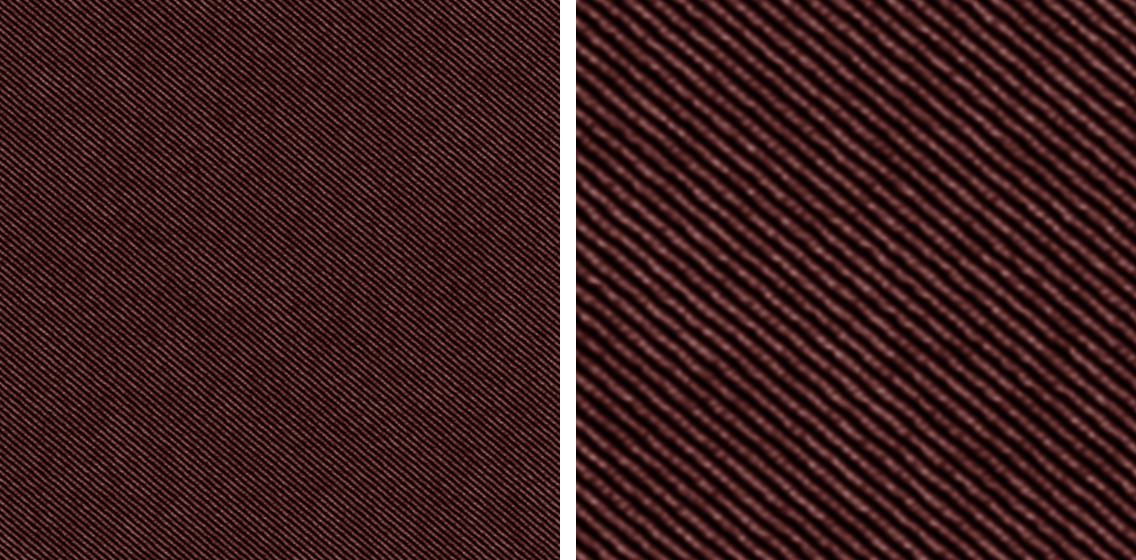
Left: the whole. Right: its middle third, enlarged.
Reproduce this texture procedurally as a three.js fragment shader.

```glsl
// Dark maroon twill cloth: fine diagonal ribs falling to the right, 64 across
// and 76 down. Each rib is a soft wave broken into beads by crossing threads,
// with random thread brightness, slight wobble and broad faint wear.
varying vec2 vUv;

float hash(vec2 p) {
  vec3 q = fract(vec3(p.xyx) * 0.1031);
  q += dot(q, q.yzx + 33.33);
  return fract((q.x + q.y) * q.z);
}

// Smooth value noise from 0 to 1
float noise(vec2 p) {
  vec2 cell = floor(p);
  vec2 f = fract(p);
  f = f * f * (3.0 - 2.0 * f);
  float low = mix(hash(cell), hash(cell + vec2(1.0, 0.0)), f.x);
  float high = mix(hash(cell + vec2(0.0, 1.0)), hash(cell + vec2(1.0, 1.0)), f.x);
  return mix(low, high, f.y);
}

void main() {
  // Thread grid: three threads to each rib in both directions
  vec2 thread = vUv * vec2(192.0, 228.0);
  float grain = noise(thread) - 0.5;
  float wobble = noise(thread * 0.45 + 71.0) - 0.5;

  // Rib profile across the diagonal
  float ribPhase = (thread.x + thread.y) / 3.0 + 0.12 * wobble + 0.08 * grain;
  float rib = 0.5 + 0.5 * cos(6.28318 * ribPhase);

  // Beads along each rib, one for every thread crossing
  float beadPhase = 0.5 * (thread.x - thread.y) + 0.5 * wobble;
  float bead = cos(6.28318 * beadPhase);

  // Uneven yarn and broad wear
  float yarn = noise(vUv * vec2(192.0, 12.0) + 19.0)
             + noise(vUv * vec2(12.0, 228.0) + 43.0) - 1.0;
  float wear = noise(vUv * 14.0 + 5.0) + noise(vUv * 37.0 + 9.0) - 1.0;

  float light = 1.0 + 0.1 * bead + 0.42 * grain + 0.1 * yarn + 0.09 * wear;
  float red = 0.035 + 0.4 * rib * light + 0.04 * grain;
  red = clamp(red, 0.02, 0.6);

  // Dark gaps stay deep red, bright threads turn dusty rose
  float dusty = 0.12 * red + 1.05 * red * red;
  gl_FragColor = vec4(red, dusty, dusty, 1.0);
}
```
